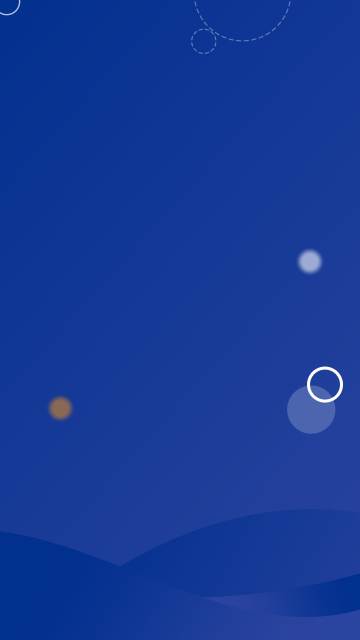
Write a Shadertoy shader that draws this background.

```glsl
// Draws a deep blue diagonal gradient with layered waves, soft dots, rings and dashed circles.

// Lengths are in canvas widths; the canvas is 16/9 widths tall.
const float HEIGHT = 16.0 / 9.0;
const float TAU = 6.2831853;

const vec3 DEEP_BLUE = vec3(0.008, 0.188, 0.560);
const vec3 SOFT_BLUE = vec3(0.168, 0.265, 0.625);
const vec3 WHITE = vec3(1.0);
const vec3 AMBER = vec3(0.84, 0.53, 0.16);

const float THIN_STROKE = 0.0030;
const float BOLD_STROKE = 0.0084;
const float DASH_FILL = 0.68;
const float DASH_ALPHA = 0.36;
const float GLOW_RADIUS = 0.030;
const float GLOW_BLUR = 0.011;

// Antialiased coverage of a signed distance.
float cover(float d) {
    return clamp(0.5 - d * iResolution.x, 0.0, 1.0);
}

float disc(vec2 p, vec2 center, float radius) {
    return cover(length(p - center) - radius);
}

float ring(vec2 p, vec2 center, float radius, float stroke) {
    return cover(abs(length(p - center) - radius) - 0.5 * stroke);
}

float dashedRing(vec2 p, vec2 center, float radius, float count) {
    vec2 q = p - center;
    float phase = abs(fract(atan(q.y, q.x) / TAU * count) - 0.5);
    float along = (phase - 0.5 * DASH_FILL) * TAU * radius / count;
    return ring(p, center, radius, THIN_STROKE) * cover(along);
}

float glow(vec2 p, vec2 center) {
    float d = length(p - center) - GLOW_RADIUS;
    return 1.0 - smoothstep(-GLOW_BLUR, GLOW_BLUR, d);
}

// Wave outlines: height as a function of x.
float backCrest(float x) {
    float v = x - 0.868;
    return 0.3634 - 0.5556 * v * v;
}

float foldCrest(float x) {
    float v = x - 0.556;
    return 0.118 + v * (0.0257 + 0.282 * v);
}

float frontCrest(float x) {
    return 0.302 + x * (-0.131 + x * (-0.681 + 0.595 * x));
}

vec3 blueRamp(float t) {
    return mix(DEEP_BLUE, SOFT_BLUE, clamp(t, 0.0, 1.0));
}

void mainImage(out vec4 fragColor, in vec2 fragCoord) {
    vec2 p = fragCoord / iResolution.x;

    // Diagonal backdrop
    vec3 color = blueRamp((p.x + 0.9 * (HEIGHT - p.y)) / 2.6);

    // Dashed and solid outlines near the top
    color = mix(color, WHITE, DASH_ALPHA * dashedRing(p, vec2(0.6736, 1.7986), 0.1343, 40.0));
    color = mix(color, WHITE, DASH_ALPHA * dashedRing(p, vec2(0.566, 1.663), 0.0336, 12.0));
    color = mix(color, WHITE, 0.7 * ring(p, vec2(0.0185, 1.773), 0.0359, 0.0038));

    // Blurred dots
    color = mix(color, WHITE, 0.57 * glow(p, vec2(0.861, 1.051)));
    color = mix(color, AMBER, 0.60 * glow(p, vec2(0.168, 0.6435)));

    // Translucent disc with a bold ring
    color = mix(color, WHITE, 0.20 * disc(p, vec2(0.8646, 0.640), 0.067));
    color = mix(color, WHITE, ring(p, vec2(0.9028, 0.7095), 0.0458, BOLD_STROKE));

    // Waves, back to front
    vec3 backColor = blueRamp(0.12 + 0.9 * (p.x - 0.33) - 0.5 * (p.y - 0.2));
    vec3 foldColor = blueRamp(1.0 - smoothstep(0.62, 1.0, p.x + 0.3 * (p.y - 0.12)));
    vec3 frontColor = blueRamp(smoothstep(0.0, 0.88, p.x - 0.6 * p.y));
    color = mix(color, backColor, cover(p.y - backCrest(p.x)));
    color = mix(color, foldColor, cover(p.y - foldCrest(p.x)));
    color = mix(color, frontColor, cover(p.y - frontCrest(p.x)));

    fragColor = vec4(color, 1.0);
}
```
